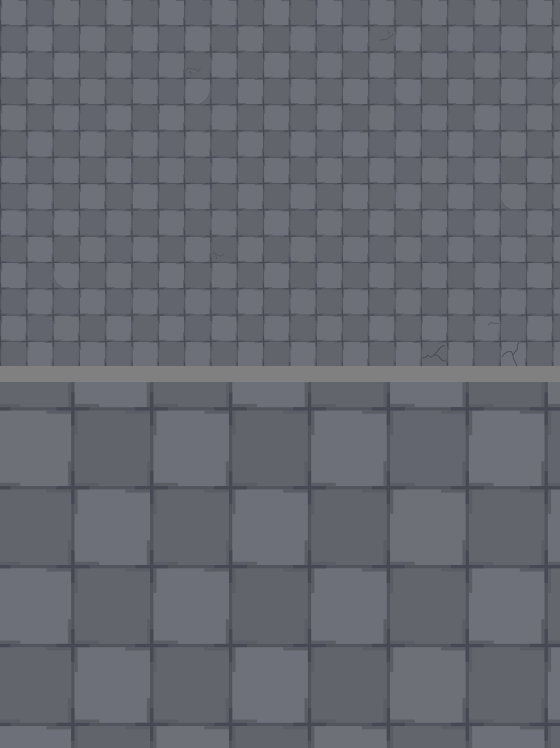
Top, the full canvas; bottom, a detail of the centre.
This texture is drawn by a Shadertoy shader. Its source:

```glsl
// Slate checkerboard floor with thin seams, dark seam crossings and a few chipped or cracked tiles.

const float ROWS = 13.917;             // tiles down the canvas height
const float UNIT = 1.0 / 24.0;         // finest detail, in tiles
const float SEAM_HALF = 0.5 * UNIT;
const float CROSS_REACH = 5.0 * UNIT;  // dark part of each crossing arm
const float SHOULDER_REACH = 8.0 * UNIT;
const float CRACK_HALF = 0.4 * UNIT;
const float WORN_SHARE = 0.055;        // share of tiles with damage
const float TONE_JITTER = 0.006;
const vec3 LIGHT_TILE = vec3(0.430, 0.440, 0.472);
const vec3 DARK_TILE = vec3(0.386, 0.396, 0.427);
const vec3 SHOULDER = vec3(0.355, 0.365, 0.397);
const vec3 SEAM = vec3(0.325, 0.335, 0.370);
const vec3 CROSSING = vec3(0.275, 0.285, 0.325);

float hash(vec2 p) {
    vec3 q = fract(vec3(p.xyx) * 0.1031);
    q += dot(q, q.yzx + 33.33);
    return fract((q.x + q.y) * q.z);
}

// Coverage of a shape from its signed distance
float cover(float d, float aa) {
    return clamp(0.5 - d / aa, 0.0, 1.0);
}

float segment(vec2 p, vec2 a, vec2 b) {
    vec2 ab = b - a;
    return length(p - a - ab * clamp(dot(p - a, ab) / dot(ab, ab), 0.0, 1.0));
}

// Jagged path from a start point along a heading
float jaggedPath(vec2 p, vec2 start, float heading, int steps, vec2 seed) {
    float d = 1.0;
    vec2 a = start;
    for (int i = 0; i < steps; i++) {
        float turn = (hash(seed + float(i) * 3.7) - 0.5) * 2.2;
        vec2 b = a + 0.14 * vec2(cos(heading + turn), sin(heading + turn));
        d = min(d, segment(p, a, b));
        a = b;
    }
    return d;
}

// Rounded chip, hairline crack or branching crack
vec3 addWear(vec3 color, vec2 f, vec2 id, float aa) {
    float kind = hash(id + 71.3);
    float size = hash(id + 19.7);
    f *= sign(vec2(hash(id + 5.1), hash(id + 9.4)) - 0.5);

    if (kind < 0.42) {
        float radius = mix(0.35, 0.7, size);
        vec2 toCenter = f + 0.5 - radius;
        if (max(toCenter.x, toCenter.y) < 0.0) {
            float d = length(toCenter) - radius;
            color = mix(color, DARK_TILE, cover(-d, aa));
            color = mix(color, SHOULDER, cover(abs(d) - CRACK_HALF, aa));
        }
    } else if (kind < 0.8) {
        int steps = 2 + int(size * 4.0);
        float d = jaggedPath(f, vec2(-0.45, 0.2), -0.15, steps, id);
        d = min(d, jaggedPath(f, vec2(-0.3, 0.2), 1.0, 1, id + 8.0));
        color = mix(color, SEAM, cover(d - CRACK_HALF, aa));
    } else {
        float d = 1.0;
        for (int i = 0; i < 3; i++) {
            float heading = 0.9 + 2.094 * float(i);
            d = min(d, jaggedPath(f, vec2(0.0), heading, 4, id + 13.0 * float(i)));
        }
        color = mix(color, CROSSING, cover(d - CRACK_HALF, aa));
    }
    return color;
}

// Seams, with offset shoulders and dark arms around each crossing
vec3 addSeams(vec3 color, vec2 p, float aa) {
    vec2 q = fract(p - vec2(0.5, -0.5) * UNIT + 0.5) - 0.5;
    vec2 d = abs(q);
    vec2 side = vec2(q.y < 0.0 ? -1.0 : 1.0, q.x < 0.0 ? 1.0 : -1.0);
    vec2 shoulder = abs(q - side * UNIT) - SEAM_HALF;
    vec2 nearCross = d.yx - SHOULDER_REACH;
    vec2 arm = max(d - SEAM_HALF, d.yx - CROSS_REACH);

    float shoulderDist = min(max(shoulder.x, nearCross.x), max(shoulder.y, nearCross.y));
    color = mix(color, SHOULDER, cover(shoulderDist, aa));
    color = mix(color, SEAM, cover(min(d.x, d.y) - SEAM_HALF, aa));
    return mix(color, CROSSING, cover(min(arm.x, arm.y), aa));
}

void mainImage(out vec4 fragColor, in vec2 fragCoord) {
    // Tile space, counted from the top left
    float aa = ROWS / iResolution.y;
    vec2 p = vec2(fragCoord.x, iResolution.y - fragCoord.y) * aa;
    vec2 id = floor(p);
    vec2 f = fract(p) - 0.5;

    // Checker tone with slight variation per tile
    vec3 color = mod(id.x + id.y, 2.0) < 0.5 ? LIGHT_TILE : DARK_TILE;
    color += TONE_JITTER * (hash(id + 41.0) - 0.5);

    if (hash(id + 2.6) < WORN_SHARE) color = addWear(color, f, id, aa);
    color = addSeams(color, p, aa);
    fragColor = vec4(color, 1.0);
}
```
